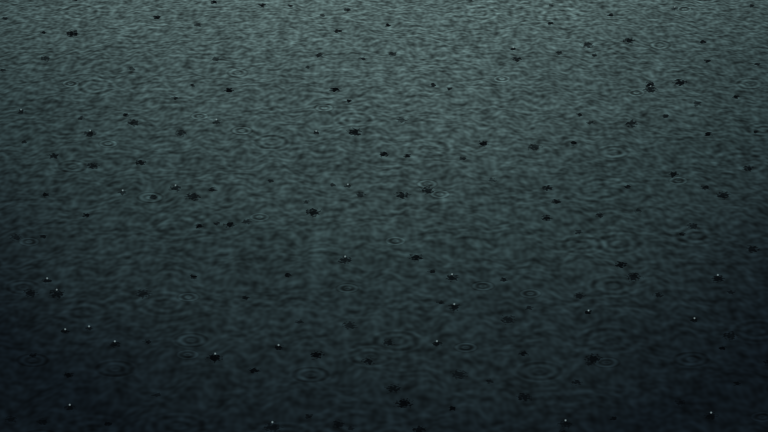
Reproduce this texture procedurally as a WebGL 2 fragment shader.

```glsl
#version 300 es
precision highp float;
// Dark rippled water in rain: fading light, fine waves, rings and splashes.
uniform vec2 u_resolution;
out vec4 fragColor;

const float TAU = 6.2831853;
const float HORIZON = 2.3;
const vec3 DEEP = vec3(0.058, 0.086, 0.106);
const vec3 MIDTONE = vec3(0.165, 0.222, 0.228);
const vec3 SHEEN = vec3(0.292, 0.364, 0.362);
const vec3 SPLASH = vec3(0.012, 0.020, 0.028);
const vec3 GLINT = vec3(0.58, 0.66, 0.66);

vec2 hash2(vec2 p) {
    vec3 q = fract(p.xyx * vec3(0.1031, 0.1030, 0.0973));
    q += dot(q, q.yzx + 33.33);
    return fract((q.xx + q.yz) * q.zy);
}

float cornerGradient(vec2 cell, vec2 offset) {
    float angle = TAU * hash2(cell).x;
    return dot(vec2(cos(angle), sin(angle)), offset);
}

float gradientNoise(vec2 p) {
    vec2 i = floor(p), f = fract(p);
    vec2 u = f * f * f * (f * (f * 6.0 - 15.0) + 10.0);
    vec2 e = vec2(1.0, 0.0);
    float low = mix(cornerGradient(i, f), cornerGradient(i + e, f - e), u.x);
    float high = mix(cornerGradient(i + e.yx, f - e.yx),
                     cornerGradient(i + 1.0, f - 1.0), u.x);
    return mix(low, high, u.y);
}

// Flattened wavelets, finer and denser toward the horizon.
float wavelets(vec2 p, float centerX) {
    float depth = HORIZON - p.y;
    vec2 w = vec2((p.x - centerX) * 56.0, 290.0) / depth + 200.0;
    w.y += 1.1 * gradientNoise(w * vec2(0.45, 0.2));
    float swell = gradientNoise(w * vec2(0.3, 0.2) + 17.0);
    float chop = gradientNoise(w);
    float fine = gradientNoise(w * vec2(2.4, 1.5) + 51.0);
    return 0.14 * swell + 0.5 * chop + 0.42 * fine;
}

float sizeAt(float y) {
    return mix(1.25, 0.75, y);
}

// Concentric elliptical ripples that fade at the rim.
float ring(vec2 q, float radius, float count) {
    float d = length(q * vec2(1.0, 2.4)) / radius;
    float envelope = smoothstep(0.05, 0.3, d) * (1.0 - smoothstep(0.8, 1.08, d));
    return sin(d * TAU * count) * envelope;
}

float scatteredRings(vec2 p, vec2 spacing, float seed) {
    vec2 home = floor(p / spacing);
    float total = 0.0;
    for (int j = -1; j <= 1; j++)
    for (int i = -1; i <= 1; i++) {
        vec2 cell = home + vec2(i, j);
        vec2 center = (cell + hash2(cell + seed)) * spacing;
        vec2 trait = hash2(cell + seed + 37.0);
        float radius = mix(0.024, 0.09, trait.x * trait.x) * sizeAt(center.y);
        float strength = step(trait.y, 0.7) * mix(1.0, 0.55, trait.x);
        total += strength * ring(p - center, radius, 1.5 + 1.4 * trait.x);
    }
    return total;
}

// x: dark ragged splash coverage, y: bright bead coverage.
vec2 scatteredDrops(vec2 p, float spacing, float seed, float pixel) {
    vec2 home = floor(p / spacing);
    float ragged = gradientNoise(p * vec2(150.0, 230.0));
    vec2 cover = vec2(0.0);
    for (int j = -1; j <= 1; j++)
    for (int i = -1; i <= 1; i++) {
        vec2 cell = home + vec2(i, j);
        vec2 center = (cell + hash2(cell + seed)) * spacing;
        vec2 trait = hash2(cell + seed + 71.0);
        vec2 kind = hash2(cell + seed + 113.0);
        float radius = mix(0.005, 0.0125, trait.x * trait.x) * sizeAt(center.y);
        vec2 q = p - center;
        float d = length(q * vec2(0.8, 1.4)) + 0.9 * radius * ragged;
        float dark = 1.0 - smoothstep(0.35 * radius, 1.1 * radius + pixel, d);
        float beadSize = 0.0018 * sizeAt(center.y);
        float toBead = length(q - vec2(0.0, 0.8 * radius));
        float bead = 1.0 - smoothstep(beadSize - pixel, beadSize + pixel, toBead);
        float present = step(trait.y, 0.62);
        cover.x = max(cover.x, present * dark * mix(0.55, 1.0, kind.x));
        cover.y = max(cover.y, present * bead * step(kind.y, 0.13));
    }
    return cover;
}

// Light falls off toward the viewer and the sides.
vec3 waterColor(float light) {
    vec3 lower = mix(DEEP, MIDTONE, clamp(light * 2.0, 0.0, 1.0));
    return mix(lower, SHEEN, clamp(light * 2.0 - 1.0, 0.0, 1.15));
}

void main() {
    float pixel = 1.0 / u_resolution.y;
    vec2 p = gl_FragCoord.xy * pixel;
    float aspect = u_resolution.x * pixel;
    float side = p.x / aspect - 0.5;

    float light = mix(0.13, 1.09, pow(p.y, 1.1)) - 1.25 * side * side;
    light += 0.08 * gradientNoise(p * vec2(2.5, 5.0) + 9.0);

    float relief = 0.92 * wavelets(p, 0.5 * aspect);
    relief += 0.23 * scatteredRings(p, vec2(0.2, 0.1), 5.0);
    vec3 color = waterColor(light) * (1.0 + relief);

    vec2 drops = scatteredDrops(p, 0.08, 211.0, pixel);
    color = mix(color, SPLASH, 0.92 * drops.x);
    color = mix(color, GLINT, 0.75 * drops.y);
    fragColor = vec4(color, 1.0);
}
```
